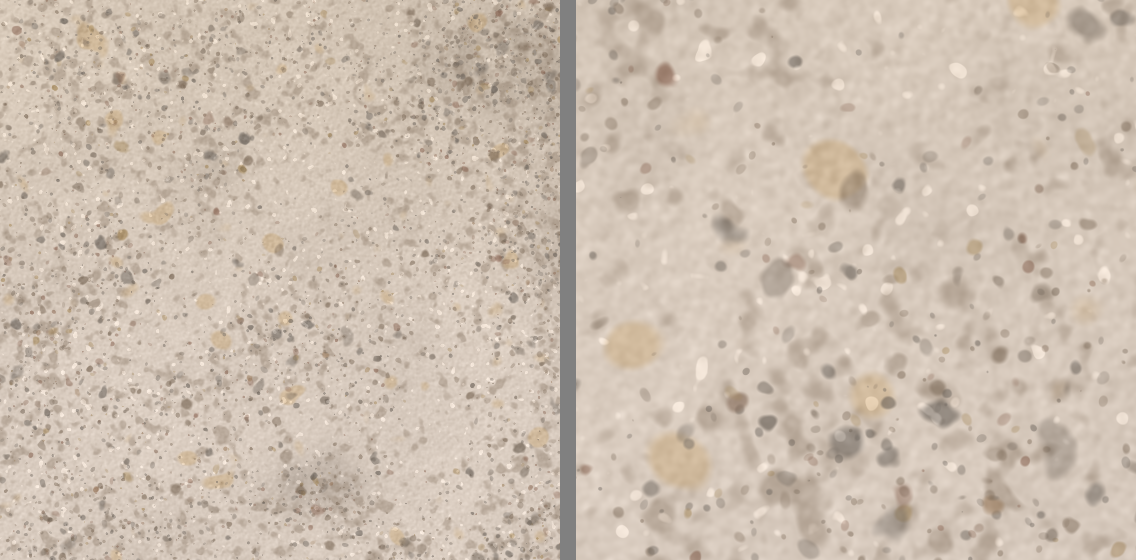
Left, the full canvas; right, a detail of the centre.
A Shadertoy shader for this texture:

```glsl
// Weathered pale stone with fine grit, clustered dark specks and soft stains.

vec3 hash3(vec2 p) {
    vec3 q = fract(p.xyx * vec3(0.1031, 0.1030, 0.0973));
    q += dot(q, q.yxz + 33.33);
    return fract((q.xxy + q.yzz) * q.zyx);
}

// Cellular noise: smooth bumps of random sign, one per cell.
float bumps(vec2 p) {
    vec2 cell = floor(p);
    float sum = 0.0;
    for (int y = -1; y <= 1; y++)
    for (int x = -1; x <= 1; x++) {
        vec2 id = cell + vec2(x, y);
        vec3 h = hash3(id + 71.0);
        vec2 d = p - id - h.xy;
        float k = max(1.0 - dot(d, d), 0.0);
        sum += (2.0 * h.z - 1.0) * k * k;
    }
    return sum;
}

// Layered sines: where specks gather.
float patches(vec2 uv) {
    vec2 p = uv * 7.0 + 2.3;
    float sum = 0.0, amp = 0.5;
    for (int i = 0; i < 5; i++) {
        sum += amp * sin(p.x + 1.4 * sin(p.y * 0.8)) * cos(p.y + sin(p.x * 0.7));
        p = mat2(0.8, 0.6, -0.6, 0.8) * p * 1.75 + 1.9;
        amp *= 0.8;
    }
    return sum;
}

float blob(vec2 uv, vec2 center, vec2 size) {
    vec2 d = (uv - center) / size;
    return exp(-dot(d, d));
}

// Stained corner, right edge and one dense clump.
float stains(vec2 uv) {
    return 0.8 * blob(uv, vec2(0.87, 0.90), vec2(0.16, 0.12))
         + 0.5 * blob(uv, vec2(1.0, 0.65), vec2(0.06, 0.4))
         + 1.3 * blob(uv, vec2(0.56, 0.13), vec2(0.08, 0.05))
         + 0.6 * blob(uv, vec2(0.39, 0.71), vec2(0.06, 0.04));
}

vec3 speckColor(float pick) {
    vec3 c = mix(vec3(0.42, 0.39, 0.36), vec3(0.49, 0.42, 0.35), smoothstep(0.2, 0.6, pick));
    c = mix(c, vec3(0.53, 0.39, 0.32), smoothstep(0.80, 0.84, pick));
    return mix(c, vec3(0.64, 0.53, 0.35), smoothstep(0.91, 0.94, pick));
}

// Scatters ragged specks, one candidate per cell.
vec3 addSpecks(vec3 color, vec2 uv, float scale, float density, float opacity, float ragged) {
    vec2 p = uv * scale + scale * 0.37;
    vec2 cell = floor(p);
    for (int y = -1; y <= 1; y++)
    for (int x = -1; x <= 1; x++) {
        vec2 id = cell + vec2(x, y);
        vec3 place = hash3(id);
        vec3 look = hash3(id + 137.0);
        vec2 center = id + place.xy;
        vec2 where = center / scale - 0.37;
        float chance = density * (1.0 + 1.3 * patches(where) + 2.2 * stains(where));
        if (place.z > chance) continue;
        vec2 d = p - center;
        float angle = 6.283 * look.x;
        d = mat2(cos(angle), sin(angle), -sin(angle), cos(angle)) * d;
        d.x *= mix(0.65, 1.0, look.z);
        float radius = mix(0.17, 0.40, look.y * look.y);
        float cover = 1.0 - smoothstep(0.55 * radius, 1.2 * radius, length(d) + 0.13 * ragged);
        float strength = opacity * mix(0.45, 1.0, look.z);
        color = mix(color, speckColor(fract(look.x * 7.0 + look.y)), cover * strength);
    }
    return color;
}

void mainImage(out vec4 fragColor, in vec2 fragCoord) {
    vec2 uv = fragCoord / iResolution.y;
    float coarse = bumps(uv * 75.0);
    float medium = bumps(uv * 140.0 + 19.0);
    float cluster = patches(uv);
    float stain = stains(uv);

    // Pale ground with broad tonal drift
    vec3 color = mix(vec3(0.852, 0.800, 0.752), vec3(0.836, 0.780, 0.716), smoothstep(0.2, 1.0, uv.y));
    color += 0.014 * bumps(uv * 7.0) + 0.010 * bumps(uv * 24.0 + 5.0);
    color *= 1.0 - vec3(0.12, 0.125, 0.13) * min(stain, 1.0) * (0.75 + 0.4 * bumps(uv * 20.0));

    // Faint dirt in the hollows
    float dirt = smoothstep(0.15, 1.1, coarse + 0.4 * medium + 0.3 * cluster + 0.3 * stain);
    color = mix(color, vec3(0.55, 0.48, 0.41), 0.42 * dirt);

    // Ochre tints
    float ochre = smoothstep(0.75, 1.1, bumps(uv * 28.0 + 43.0));
    color = mix(color, vec3(0.78, 0.65, 0.46), 0.45 * ochre);

    // Specks from small to large
    color = addSpecks(color, uv, 115.0, 0.16, 0.50, medium);
    color = addSpecks(color, uv, 64.0, 0.17, 0.62, medium);
    color = addSpecks(color, uv, 36.0, 0.12, 0.75, coarse + 0.5 * medium);

    // Grit lit from one side, with rare bright chips
    vec2 light = vec2(-0.0011, 0.0013);
    float relief = bumps((uv - light) * 170.0) - bumps((uv + light) * 170.0);
    float grit = bumps(uv * 260.0 + 31.0);
    color += (0.022 * relief + 0.020 * grit + 0.012 * medium) * vec3(0.95, 1.0, 1.06);
    color += 0.10 * smoothstep(0.8, 1.1, bumps(uv * 120.0 + 91.0));

    fragColor = vec4(clamp(color, 0.0, 1.0), 1.0);
}
```
